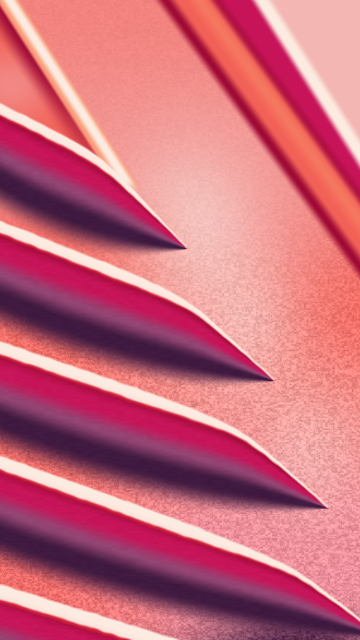
Reproduce this background procedurally as a WebGL 2 fragment shader.

```glsl
#version 300 es
precision highp float;
uniform vec2 u_resolution;
out vec4 outColor;

const vec3 CREAM = vec3(0.99, 0.92, 0.88);
const vec3 CORAL = vec3(0.95, 0.38, 0.34);
const vec3 SALMON = vec3(0.95, 0.57, 0.56);
const vec3 BLUSH = vec3(0.96, 0.81, 0.79);
const vec3 MAGENTA = vec3(0.78, 0.08, 0.35);
const vec3 MAUVE = vec3(0.58, 0.27, 0.45);
const vec3 PLUM = vec3(0.25, 0.10, 0.25);
const vec3 CRIMSON = vec3(0.62, 0.04, 0.21);

float hash(vec2 p) {
  vec3 q = fract(p.xyx * vec3(0.1031, 0.1030, 0.0973));
  q += dot(q, q.yzx + 33.33);
  return fract((q.x + q.y) * q.z);
}

float noise(vec2 p) {
  vec2 i = floor(p), f = fract(p);
  f = f * f * (3.0 - 2.0 * f);
  return mix(mix(hash(i), hash(i + vec2(1, 0)), f.x),
             mix(hash(i + vec2(0, 1)), hash(i + vec2(1, 1)), f.x), f.y);
}

float glow(vec2 p, vec2 center, vec2 size) {
  vec2 d = (p - center) / size;
  return exp(-dot(d, d));
}

float band(float v, float lo, float hi, float soft) {
  return smoothstep(lo - soft, lo + soft, v) * (1.0 - smoothstep(hi - soft, hi + soft, v));
}

// Paper lit from the middle, warmer in the gaps at the left
vec3 paper(vec2 p) {
  vec3 c = mix(SALMON, CORAL, 0.3 * smoothstep(1.4, 1.75, p.y));
  c = mix(c, vec3(0.93, 0.56, 0.61), 1.0 - smoothstep(0.2, 0.7, p.y));
  c = mix(c, BLUSH, 0.85 * glow(p, vec2(0.53, 1.14), vec2(0.2, 0.24)));
  c = mix(c, BLUSH, 0.6 * glow(p, vec2(0.70, 0.88), vec2(0.13, 0.17)));
  c = mix(c, BLUSH, 0.45 * glow(p, vec2(0.86, 0.53), vec2(0.14, 0.18)));
  c = mix(c, CORAL, 0.7 * glow(p, vec2(1.02, 0.93), vec2(0.22, 0.24)));
  c = mix(c, CORAL, 0.7 * (1.0 - smoothstep(0.1, 0.65, p.x)) * (1.0 - smoothstep(1.1, 1.3, p.y)));
  c = mix(c, PLUM, 0.85 * glow(p, vec2(0.82, -0.01), vec2(0.26, 0.07)));
  float grain = noise(p * vec2(150, 210)) + 0.7 * noise(p * 330.0) - 0.85;
  return c + grain * mix(0.03, 0.15, 1.0 - smoothstep(0.7, 1.3, p.y));
}

// Parallel folds crossing the upper right corner
vec3 rightFolds(vec3 c, vec2 p) {
  float drop = 1.778 - p.y;
  float q = p.x - 0.73 * drop;
  float lip = 0.715 - 0.09 * drop;
  c = mix(c, mix(BLUSH, SALMON, 0.4), smoothstep(lip, lip + 0.03, q));
  c = mix(c, CORAL, band(q, 0.45, 0.64, 0.01));
  c = mix(c, vec3(0.97, 0.54, 0.40), 0.7 * band(q, 0.535, 0.57, 0.03));
  c = mix(c, CRIMSON, band(q, 0.44, 0.478, 0.018));
  c = mix(c, MAGENTA, band(q, 0.595, lip, 0.016));
  c = mix(c, CRIMSON, 0.65 * band(q, 0.588, 0.615, 0.016));
  return mix(c, CREAM, band(q, lip - 0.01, lip + 0.034, 0.014));
}

// Ridge in the upper left corner with its shaded side
vec3 leftRidge(vec3 c, vec2 p) {
  float drop = 1.778 - p.y;
  float q = p.x - 0.03 - 0.645 * drop;
  float visible = smoothstep(1.24, 1.28, p.y);
  vec3 side = mix(CORAL, SALMON, 0.8 * glow(p, vec2(0.03, 1.54), vec2(0.13, 0.1)));
  float shade = smoothstep(-0.11, -0.04, q);
  side = mix(side, mix(CRIMSON, CORAL, 0.6 * smoothstep(0.1, 0.5, drop)), shade);
  c = mix(c, side, visible * (1.0 - smoothstep(-0.045, -0.03, q)));
  c = mix(c, vec3(0.98, 0.62, 0.47), visible * band(q, -0.038, 0.02, 0.01));
  return mix(c, CREAM, visible * band(q, -0.02, 0.012, 0.011));
}

// Curved blade: x = height at the left, yz = tip, w = slope
vec3 blade(vec3 c, vec2 p, vec4 b, float index, float px) {
  float bend = p.x - b.y + 0.24;
  float steep = (b.x - b.z - b.w * b.y) / 0.244;
  float top = b.x - b.w * p.x - steep * 0.5 * (bend + sqrt(bend * bend + 0.004));
  float t = p.x / b.y;
  float bottom = mix(b.x - 0.228, b.z, t) - 0.14 * t * (1.0 - t);
  float height = top - bottom;
  float depth = top - p.y;
  float u = depth / max(height, 0.002);
  float inside = smoothstep(0.0, 0.006, height);

  vec3 body = mix(CRIMSON, MAGENTA, smoothstep(0.04, 0.25, u));
  body = mix(body, MAUVE, smoothstep(0.32, 0.58, u));
  body = mix(body, PLUM, smoothstep(0.56, 0.82, u));
  body += 0.02 * (noise(p * vec2(60, 190)) - 0.5);
  float shadow = 1.0 - smoothstep(0.92, 1.32, u);
  c = mix(c, body, inside * shadow * smoothstep(-px, px, depth));

  float rim = (0.032 + 0.003 * index) * mix(0.2, 1.0, smoothstep(0.0, 0.6, 1.0 - t));
  float edge = depth + 0.003 * (noise(p * 45.0) - 0.5);
  c = mix(c, vec3(0.82, 0.12, 0.22), inside * band(edge, 0.0, rim * 0.66, 0.004));
  vec3 lip = mix(CREAM, BLUSH, 0.4 * smoothstep(0.0, 0.5, edge / rim));
  return mix(c, lip, inside * band(edge, -0.5 * rim, 0.46 * rim, 0.002 + px));
}

void main() {
  vec2 p = gl_FragCoord.xy / u_resolution.x;
  p.y *= 1.7778 * u_resolution.x / u_resolution.y;
  float px = 1.0 / u_resolution.x;
  vec3 c = leftRidge(rightFolds(paper(p), p), p);

  vec4 blades[5] = vec4[5](
    vec4(1.477, 0.523, 1.086, 0.49), vec4(1.148, 0.766, 0.719, 0.39),
    vec4(0.812, 0.916, 0.365, 0.34), vec4(0.493, 1.060, 0.010, 0.36),
    vec4(0.134, 1.150, -0.390, 0.31));
  for (int i = 0; i < 5; i++) c = blade(c, p, blades[i], float(i), px);

  outColor = vec4(clamp(c, 0.0, 1.0), 1.0);
}
```
